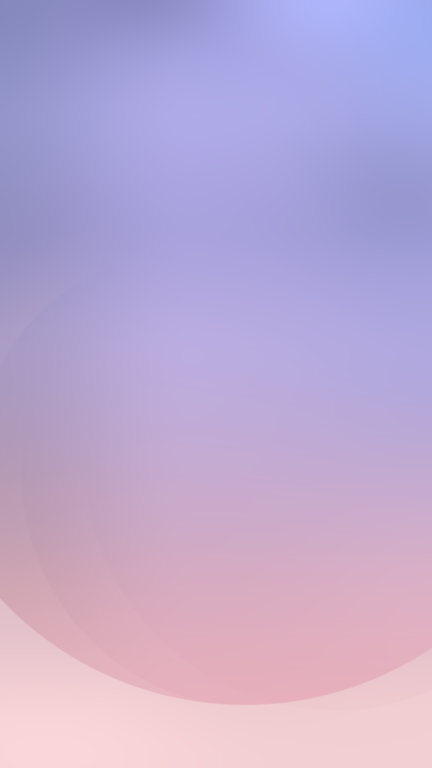
A Shadertoy shader for this background:

```glsl
#define HAZE      vec3(0.625, 0.62, 0.86)
#define PERIWINK  vec3(0.685, 0.67, 0.912)
#define DUSK      vec3(0.66, 0.635, 0.865)
#define LILAC     vec3(0.735, 0.68, 0.88)
#define MAUVE     vec3(0.775, 0.67, 0.815)
#define ROSE      vec3(0.82, 0.665, 0.76)
#define CORAL     vec3(0.905, 0.685, 0.73)
#define BLUSH     vec3(0.945, 0.81, 0.825)
#define PALE_ROSE vec3(0.88, 0.745, 0.785)
#define VEIL      0.12

// Soft elliptical spot, 1 at its centre
float glow(vec2 p, vec2 centre, vec2 size) {
    vec2 d = (p - centre) / size;
    return exp(-dot(d, d));
}

// Smooth coverage of the area outside a disc
float outside(vec2 p, vec2 centre, float radius) {
    float edge = 1.0 / iResolution.x;
    return smoothstep(-edge, edge, length(p - centre) - radius);
}

// Vertical colour run, from the top (0) downward
vec3 skyGradient(float t) {
    vec3 c = mix(HAZE, PERIWINK, smoothstep(0.0, 0.16, t));
    c = mix(c, DUSK, smoothstep(0.14, 0.32, t));
    c = mix(c, LILAC, smoothstep(0.28, 0.47, t));
    c = mix(c, MAUVE, smoothstep(0.42, 0.65, t));
    c = mix(c, ROSE, smoothstep(0.57, 0.78, t));
    return mix(c, CORAL, smoothstep(0.67, 0.95, t));
}

// Broad lights and shadows over the gradient
vec3 skyLights(vec2 uv) {
    float leftShade = smoothstep(0.45, -0.03, uv.x) * smoothstep(-0.05, 0.40, uv.y);
    vec3 c = -vec3(0.08, 0.075, 0.11) * leftShade;
    c -= vec3(0.03, 0.01, 0.01) * glow(uv, vec2(-0.05, 0.92), vec2(0.22, 0.22));
    c -= vec3(0.075, 0.075, 0.09) * glow(uv, vec2(0.36, 1.02), vec2(0.19, 0.07));
    c += vec3(0.065, 0.085, 0.115) * glow(uv, vec2(0.74, 1.01), vec2(0.22, 0.08));
    c += vec3(-0.03, 0.035, 0.06) * glow(uv, vec2(1.05, 0.95), vec2(0.24, 0.11));
    c -= vec3(0.07, 0.05, 0.065) * glow(uv, vec2(0.93, 0.77), vec2(0.24, 0.11));
    c -= vec3(0.05, 0.02, 0.0) * glow(uv, vec2(1.05, 0.52), vec2(0.40, 0.16));
    c += vec3(0.02) * glow(uv, vec2(1.05, 0.25), vec2(0.35, 0.13));
    return c;
}

// Pale ground beneath the large disc
vec3 groundColor(vec2 uv) {
    vec3 c = mix(BLUSH, PALE_ROSE, smoothstep(0.06, 0.23, uv.y));
    c += vec3(0.04, 0.03, 0.025) * glow(uv, vec2(0.12, 0.02), vec2(0.35, 0.08));
    return c - vec3(0.012) * glow(uv, vec2(0.55, 0.08), vec2(0.25, 0.04));
}

void mainImage(out vec4 fragColor, in vec2 fragCoord) {
    vec2 uv = fragCoord / iResolution.xy;
    vec2 p = uv * vec2(1.0, 16.0 / 9.0);
    vec3 color = skyGradient(1.0 - uv.y) + skyLights(uv);

    // Translucent crescents around the nested discs
    float lowFade = smoothstep(0.50, 0.14, uv.y);
    float leftFade = smoothstep(0.85, 0.45, uv.x);
    float middle = outside(p, vec2(0.590, 0.678), 0.539);
    float inner = outside(p, vec2(0.775, 0.713), 0.579);
    color = mix(color, BLUSH, VEIL * leftFade * (middle + 0.6 * inner) * lowFade);

    // Faint upper arc at the left, fading outward
    vec2 arcCentre = vec2(0.463, 0.671);
    float arc = outside(p, arcCentre, 0.532);
    arc *= smoothstep(0.16, 0.0, length(p - arcCentre) - 0.532);
    float arcFade = smoothstep(0.30, 0.05, uv.x) * smoothstep(0.49, 0.54, uv.y);
    color = mix(color, BLUSH, 0.5 * VEIL * arc * arcFade);

    // Large disc over the ground, its inner disc showing through
    float ground = outside(p, vec2(0.567, 0.920), 0.774) * step(uv.y, 0.5);
    vec3 floorColor = groundColor(uv);
    floorColor -= vec3(0.008, 0.012, 0.011) * (1.0 - inner);
    color = mix(color, floorColor, ground);

    fragColor = vec4(clamp(color, 0.0, 1.0), 1.0);
}
```
